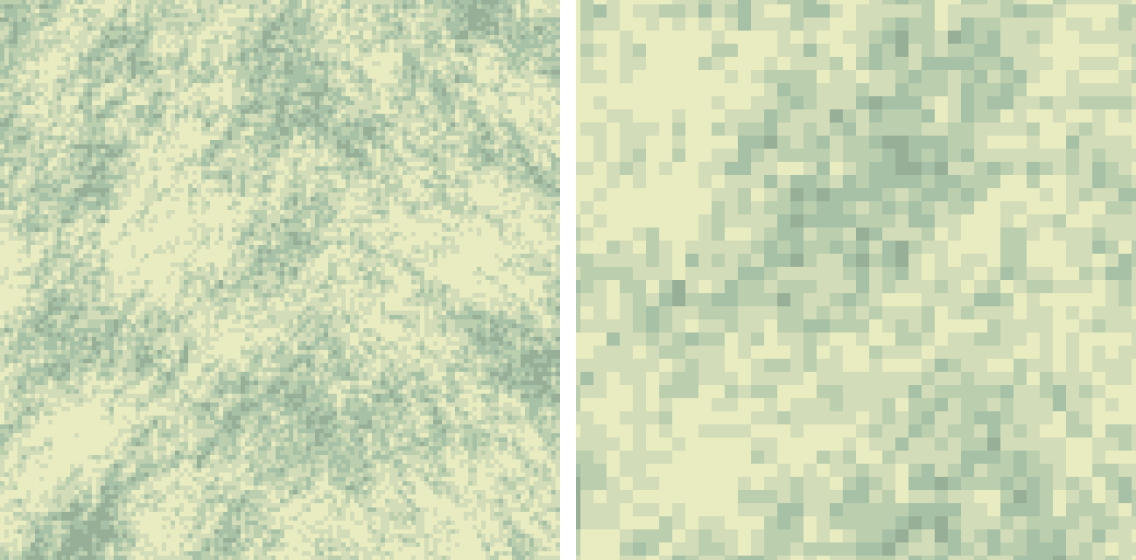
Left, the full canvas; right, a detail of the centre.
A WebGL 1 fragment shader for this texture:

```glsl
precision highp float;
// Blocky mottled camouflage in cream and sage green. Each square cell samples
// a sum of gradient noises (broad patches, diagonal streaks, short worms, grain),
// and the sum is cut into five flat tones at fixed thresholds.

uniform vec2 u_resolution;

const float CELLS = 128.0;            // cells across the canvas
const float EDGE_PIXELS = 1.0;        // width of the smoothed cell edge

const vec3 CREAM = vec3(0.912, 0.922, 0.753);
const vec3 PALE  = vec3(0.825, 0.862, 0.720);
const vec3 MIST  = vec3(0.735, 0.810, 0.685);
const vec3 SAGE  = vec3(0.655, 0.757, 0.652);
const vec3 DEEP  = vec3(0.592, 0.688, 0.592);

// Tone limits, in standard deviations of the summed noise.
const float PALE_FROM = -0.58;
const float MIST_FROM = 0.25;
const float SAGE_FROM = 0.92;
const float DEEP_FROM = 1.72;

const float PATCH_WEIGHT  = 0.36;
const float STREAK_WEIGHT = 0.56;
const float WORM_WEIGHT   = 0.50;
const float GRAIN_WEIGHT  = 0.55;

const float PATCH_SCALE = 4.3;
const vec2 STREAK_SCALE = vec2(3.3, 8.7);   // along, across
const vec2 WORM_SCALE   = vec2(17.3, 36.7); // along, across
const float GRAIN_SCALE = 75.7;

const float RISING_ANGLE  = 0.90;     // streaks on the left
const float FALLING_ANGLE = -0.75;    // streaks on the right
const float TURN_X = 0.60;            // where one direction gives way
const float TURN_WIDTH = 0.08;

const float TAU = 6.2831853;
const float NOISE_GAIN = 4.65;        // brings the noise to unit variance

float hash(vec2 p) {
  vec3 q = fract(vec3(p.xyx) * 0.1031);
  q += dot(q, q.yzx + 33.33);
  return fract((q.x + q.y) * q.z);
}

float cornerSlope(vec2 corner, vec2 offset) {
  float angle = TAU * hash(corner);
  return dot(vec2(cos(angle), sin(angle)), offset);
}

float gradientNoise(vec2 p) {
  vec2 i = floor(p);
  vec2 f = p - i;
  vec2 w = f * f * f * (f * (f * 6.0 - 15.0) + 10.0);
  vec2 e = vec2(1.0, 0.0);
  float low = mix(cornerSlope(i, f), cornerSlope(i + e, f - e), w.x);
  float high = mix(cornerSlope(i + e.yx, f - e.yx),
                   cornerSlope(i + e.xx, f - e.xx), w.x);
  return NOISE_GAIN * mix(low, high, w.y);
}

// Streaks and worms stretched along one direction.
float directedNoise(vec2 p, float angle, float seed) {
  vec2 along = vec2(cos(angle), sin(angle));
  vec2 q = vec2(dot(p, along), dot(p, vec2(-along.y, along.x)));
  return STREAK_WEIGHT * gradientNoise(q * STREAK_SCALE + seed)
       + WORM_WEIGHT * gradientNoise(q * WORM_SCALE + seed + 60.5);
}

float toneAt(vec2 p) {
  float bend = 0.06 * gradientNoise(p * 3.1 + 211.0);
  float turn = smoothstep(-TURN_WIDTH, TURN_WIDTH, p.x - TURN_X + bend);
  float tone = mix(directedNoise(p, RISING_ANGLE, 127.3),
                   directedNoise(p, FALLING_ANGLE, 331.7), turn);
  tone += PATCH_WEIGHT * gradientNoise(p * PATCH_SCALE + 57.4);
  tone += GRAIN_WEIGHT * gradientNoise(p * GRAIN_SCALE + 419.6);
  return tone;
}

vec3 cellColor(vec2 cell) {
  float tone = toneAt((cell + 0.5) / CELLS);
  vec3 color = mix(CREAM, PALE, step(PALE_FROM, tone));
  color = mix(color, MIST, step(MIST_FROM, tone));
  color = mix(color, SAGE, step(SAGE_FROM, tone));
  return mix(color, DEEP, step(DEEP_FROM, tone));
}

void main() {
  float side = min(u_resolution.x, u_resolution.y);
  vec2 p = gl_FragCoord.xy / side * CELLS - 0.5;
  vec2 cell = floor(p);

  // Blend neighbouring cells only across a thin band at their shared edge.
  float band = EDGE_PIXELS * CELLS / side;
  vec2 w = clamp((p - cell - 0.5) / band + 0.5, 0.0, 1.0);
  vec2 e = vec2(1.0, 0.0);
  vec3 low = mix(cellColor(cell), cellColor(cell + e), w.x);
  vec3 high = mix(cellColor(cell + e.yx), cellColor(cell + e.xx), w.x);
  gl_FragColor = vec4(mix(low, high, w.y), 1.0);
}
```
